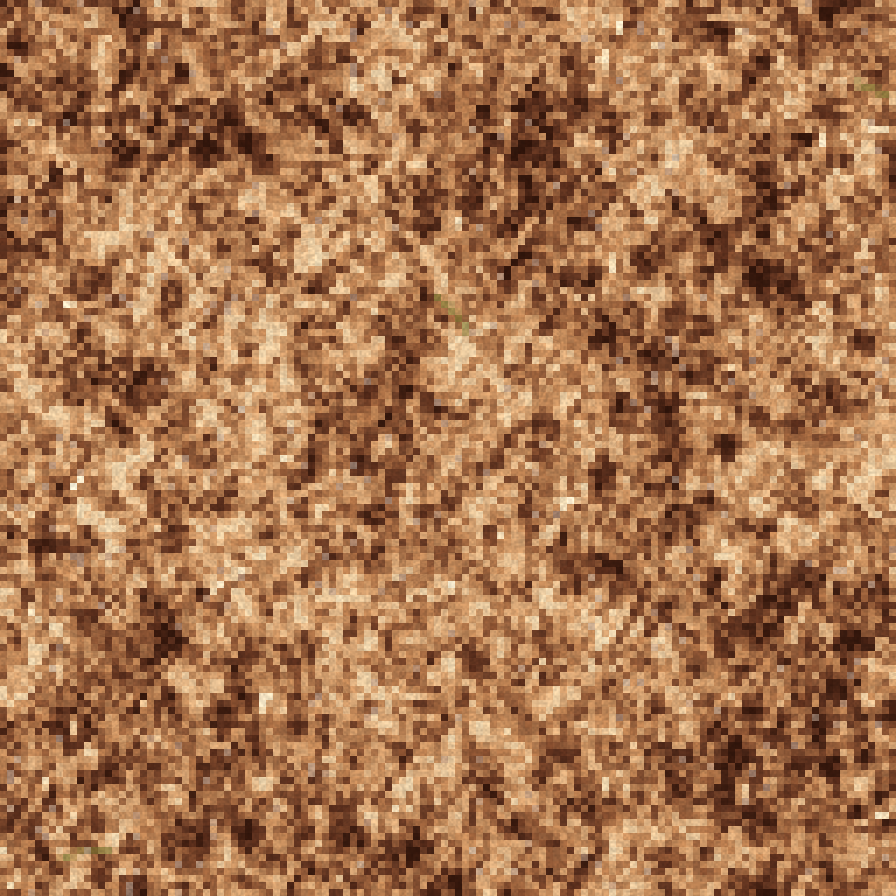
A three.js fragment shader for this texture:

```glsl
// Draws a blocky mosaic of brown wood mulch with pale splinters and flecks.
varying vec2 vUv;

const float BLOCKS = 128.0;        // mosaic blocks across the canvas
const float PATCH_SCALE = 7.0;     // broad light and dark patches
const vec2 FLAKE_SCALE = vec2(32.0, 72.0); // along and across the flakes
const float PATCH_WEIGHT = 0.36;
const float FLAKE_WEIGHT = 0.52;
const float BLOCK_WEIGHT = 0.60;
const float FIBRE_CONTRAST = 0.17;
const float HUE_JITTER = 0.12;
const vec2 SHADOW_OFFSET = vec2(0.007, -0.006);
const float CHIP_SOFTNESS = 0.0035;

const vec3 SOIL = vec3(0.19, 0.08, 0.04);
const vec3 BARK = vec3(0.35, 0.18, 0.11);
const vec3 UMBER = vec3(0.52, 0.31, 0.19);
const vec3 RUST = vec3(0.65, 0.43, 0.27);
const vec3 TAN = vec3(0.77, 0.55, 0.36);
const vec3 STRAW = vec3(0.86, 0.67, 0.48);
const vec3 CREAM = vec3(0.93, 0.83, 0.67);
const vec3 IVORY = vec3(0.99, 0.95, 0.85);
const vec3 GRASS = vec3(0.45, 0.46, 0.18);
const vec3 ASH = vec3(0.74, 0.64, 0.57);

float hash(vec2 p) {
  vec3 q = fract(vec3(p.xyx) * 0.1031);
  q += dot(q, q.yzx + 33.33);
  return fract((q.x + q.y) * q.z);
}

// Value noise, centred on zero with a spread near one
float noise(vec2 p) {
  vec2 i = floor(p), f = fract(p);
  f = f * f * (3.0 - 2.0 * f);
  float low = mix(hash(i), hash(i + vec2(1.0, 0.0)), f.x);
  float high = mix(hash(i + vec2(0.0, 1.0)), hash(i + 1.0), f.x);
  return (mix(low, high, f.y) - 0.5) / 0.214;
}

vec2 rotate(vec2 p, float angle) {
  float c = cos(angle), s = sin(angle);
  return vec2(c * p.x + s * p.y, c * p.y - s * p.x);
}

// Scattered curved splinters: x is coverage, y a random value per splinter
vec2 chips(vec2 p, float count, float density, float reach, float width, float seed) {
  vec2 home = floor(p * count);
  vec2 result = vec2(0.0);
  for (int y = -1; y <= 1; y++) {
    for (int x = -1; x <= 1; x++) {
      vec2 id = home + vec2(float(x), float(y));
      vec2 key = id + seed;
      if (hash(key + 7.7) > density) continue;
      vec2 centre = (id + vec2(hash(key + 1.3), hash(key + 2.9))) / count;
      vec2 q = rotate(p - centre, 6.2832 * hash(key + 4.1));
      float size = mix(0.35, 1.0, hash(key + 5.3));
      q.y += (hash(key + 8.9) - 0.5) * 12.0 * q.x * q.x;
      q.x = max(abs(q.x) - reach * size, 0.0);
      float radius = width * mix(0.65, 1.25, hash(key + 6.1));
      float cover = 1.0 - smoothstep(radius - CHIP_SOFTNESS, radius + CHIP_SOFTNESS, length(q));
      if (cover > result.x) result = vec2(cover, hash(key + 9.7));
    }
  }
  return result;
}

vec2 splinters(vec2 p) { return chips(p, 8.0, 0.5, 0.036, 0.0042, 40.0); }
vec2 flecks(vec2 p) { return chips(p, 24.0, 0.28, 0.009, 0.0046, 150.0); }

// Wood colours placed by their share of the area
vec3 woodRamp(float t) {
  vec3 c = mix(SOIL, BARK, smoothstep(0.0, 0.06, t));
  c = mix(c, UMBER, clamp((t - 0.06) / 0.15, 0.0, 1.0));
  c = mix(c, RUST, clamp((t - 0.21) / 0.22, 0.0, 1.0));
  c = mix(c, TAN, clamp((t - 0.43) / 0.26, 0.0, 1.0));
  c = mix(c, STRAW, clamp((t - 0.69) / 0.20, 0.0, 1.0));
  c = mix(c, CREAM, clamp((t - 0.89) / 0.11, 0.0, 1.0));
  return mix(c, IVORY, clamp((t - 1.0) / 0.1, 0.0, 1.0));
}

void main() {
  vec2 block = floor(vUv * BLOCKS);
  vec2 p = (block + 0.5) / BLOCKS;
  float speck = hash(block + 311.0);

  // Mulch tone from patches, crossed flakes and single blocks
  float z = PATCH_WEIGHT * noise(p * PATCH_SCALE + 20.0);
  z += FLAKE_WEIGHT * noise(rotate(p, 0.95) * FLAKE_SCALE + 90.0);
  z += FLAKE_WEIGHT * noise(rotate(p, 2.25) * FLAKE_SCALE + 170.0);
  z += BLOCK_WEIGHT * (hash(block + 57.0) - 0.5) / 0.289;
  float tone = 1.0 / (1.0 + exp(-1.7 * z));

  // Pale chips with the shadows they cast
  vec2 longChip = splinters(p);
  vec2 smallChip = flecks(p);
  float shadow = max(splinters(p - SHADOW_OFFSET).x, 0.7 * flecks(p - SHADOW_OFFSET).x);
  tone *= 1.0 - 0.6 * shadow;
  float shimmer = 0.12 * (speck - 0.5);
  tone = mix(tone, mix(0.80, 1.10, smallChip.y) + shimmer, 0.9 * smallChip.x);
  tone = mix(tone, mix(0.84, 1.08, longChip.y) + shimmer, 0.9 * longChip.x);
  vec3 color = woodRamp(tone);

  // Rare grass blades, ashen bits and small shifts of hue
  float blade = chips(p, 5.0, 0.16, 0.03, 0.003, 260.0).x;
  color = mix(color, GRASS, 0.6 * blade);
  color = mix(color, ASH, 0.6 * step(0.985, speck));
  color *= 1.0 + HUE_JITTER * (hash(block + 433.0) - 0.5) * vec3(0.0, 0.5, 1.0);

  // Fine fibres and grain inside the blocks
  float turn = 0.8 * noise(vUv * 9.0 + 60.0);
  float fibre = noise(rotate(fract(vUv * 8.0) - 0.5, turn) * vec2(9.0, 44.0) + 30.0);
  float grain = noise(vUv * 400.0);
  color *= 1.0 + FIBRE_CONTRAST * (0.12 * fibre + 0.22 * grain);
  gl_FragColor = vec4(clamp(color, 0.0, 1.0), 1.0);
}
```
